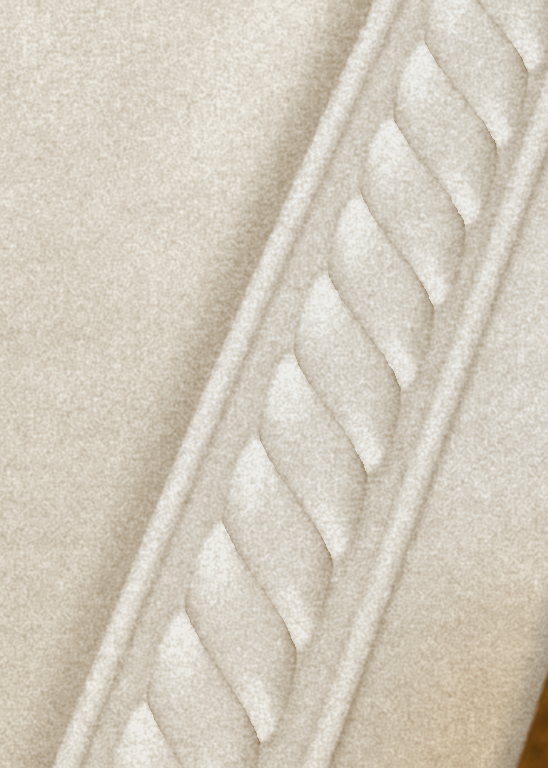
Give the GLSL for this texture, as a Shadertoy shader.

```glsl
// Cream carved carpet with a twisted rope border between two raised cords.
#define SHADE vec3(0.71, 0.66, 0.58)
#define LIGHT vec3(0.88, 0.87, 0.84)
#define WARM vec3(0.99, 0.93, 0.84)
#define FLOOR vec3(0.39, 0.24, 0.06)
#define CORD_RADIUS 0.018
#define SCALLOP 0.017
#define SEAM_BEND 0.13
#define GRAIN_SCALE 230.0
#define GRAIN_DEPTH 0.62
#define TUFT_DEPTH 0.20

vec2 hashGradient(vec2 cell) {
    vec2 h = vec2(dot(cell, vec2(127.1, 311.7)), dot(cell, vec2(269.5, 183.3)));
    return 2.0 * fract(sin(h) * 43758.5) - 1.0;
}

float gradientNoise(vec2 p) {
    vec2 i = floor(p), f = fract(p);
    vec2 w = f * f * f * (f * (f * 6.0 - 15.0) + 10.0);
    vec2 e = vec2(0.0, 1.0);
    float low = mix(dot(hashGradient(i), f), dot(hashGradient(i + e.yx), f - e.yx), w.x);
    float high = mix(dot(hashGradient(i + e.xy), f - e.xy), dot(hashGradient(i + 1.0), f - 1.0), w.x);
    return mix(low, high, w.y);
}

float fbm(vec2 p) {
    float sum = 0.0, amp = 0.5;
    for (int i = 0; i < 4; i++) {
        sum += amp * gradientNoise(p);
        p = mat2(1.6, 1.2, -1.2, 1.6) * p + 3.7;
        amp *= 0.5;
    }
    return sum;
}

float line(float d, float width) {
    return exp(-d * d / (width * width));
}

// Tone of a rounded cord lit from the left
float cordTone(float d) {
    float a = d / CORD_RADIUS;
    return 1.06 - 0.55 * smoothstep(0.0, 1.0, a) - 0.35 * smoothstep(-0.3, -1.0, a);
}

// Rope: x = tone, y = signed distance outside the scalloped outline
vec2 rope(vec2 p) {
    float u = p.x - (0.240 + 0.41 * p.y);
    float w = 0.086 - 0.012 * p.y;
    float n = clamp(u / w, -1.15, 1.15);
    float s = p.y + u * (1.05 - 0.15 * p.y) + SEAM_BEND * u * (n * n - 1.0);
    float f = fract(-1.0 + 8.1 * s + 1.15 * s * s);
    float halfWidth = 0.96 * w + SCALLOP * sqrt(max(sin(3.14159 * f), 0.0));
    float a = clamp(u / halfWidth, -1.0, 1.0);

    float tone = 0.80 - 0.30 * a * (2.0 * f - 1.0);
    tone += 0.30 * smoothstep(-0.2, -0.7, a) * smoothstep(0.1, 0.5, f);
    // Bright wedge above each seam, then the shaded turn of the strand
    float right = smoothstep(0.05, 0.6, a);
    tone += 0.22 * right * smoothstep(0.42, 0.25, f);
    tone -= 0.42 * smoothstep(0.45, 0.95, a) * smoothstep(0.22, 0.55, f);
    tone -= 0.20 * smoothstep(0.90, 1.0, abs(a));
    float seam = min(f, 1.0 - f);
    tone -= 0.42 * exp(-seam / 0.035) + 0.16 * exp(-seam / 0.11);
    return vec2(tone, abs(u) - halfWidth);
}

void mainImage(out vec4 fragColor, in vec2 fragCoord) {
    vec2 p = fragCoord / iResolution.y;
    float soft = 0.003 + 0.5 / iResolution.y;

    // Slightly ragged pile edges
    vec2 q = p + 0.0025 * vec2(gradientNoise(p * 85.0), gradientNoise(p * 85.0 + 40.0));
    float leftCord = q.x - (0.085 + 0.385 * q.y + 0.035 * q.y * q.y);
    float rightCord = q.x - (0.410 + 0.353 * q.y);

    // Left field and the hollow beside its cord
    float mottling = fbm(p * vec2(9.0, 13.0));
    float leftField = 0.73 + 0.18 * smoothstep(0.35, 1.0, p.y) + 0.30 * mottling;
    leftField += 0.16 * line(leftCord + 0.14, 0.06) * smoothstep(0.35, 1.0, p.y);
    float hollow = smoothstep(-0.095, -0.026, leftCord + 0.016 * mottling);
    leftField = mix(leftField, 0.02, hollow * mix(0.85, 1.0, p.y));

    // Channel with contact shadows around the rope
    vec2 braid = rope(q);
    float side = smoothstep(0.20, 0.28, q.x - 0.41 * q.y);
    float channel = 0.73 + 0.20 * mottling;
    channel -= mix(0.24, 0.46, side) * exp(-max(braid.y, 0.0) / 0.016);
    channel -= 0.55 * line(leftCord - CORD_RADIUS, 0.008);
    channel -= 0.25 * line(rightCord + CORD_RADIUS, 0.010);

    // Right field, darker beside the cord and toward the lower edge
    float rightField = 0.83 + 0.30 * mottling - 0.30 * smoothstep(0.45, 0.0, p.y);
    rightField -= 0.65 * line(rightCord - CORD_RADIUS, 0.009);
    rightField -= 0.14 * exp(-max(rightCord, 0.0) / 0.05);

    // Combine the surfaces from left to right
    float tone = mix(leftField, channel, smoothstep(-soft, soft, leftCord));
    tone = mix(tone, rightField, smoothstep(-soft, soft, rightCord));
    tone = mix(tone, braid.x, smoothstep(soft, -soft, braid.y));
    float cordEdge = CORD_RADIUS + 0.002;
    tone = mix(tone, cordTone(leftCord), smoothstep(cordEdge, cordEdge - 0.006, abs(leftCord)));
    tone = mix(tone, cordTone(rightCord) - 0.06, smoothstep(cordEdge, cordEdge - 0.006, abs(rightCord)));

    // Woollen grain and coarser tufts
    float grain = gradientNoise(p * GRAIN_SCALE) + 0.6 * gradientNoise(p * GRAIN_SCALE * 0.47 + 9.0);
    tone += GRAIN_DEPTH * grain + TUFT_DEPTH * gradientNoise(p * 42.0 + 5.0);
    vec3 color = mix(SHADE, LIGHT, min(tone, 1.3));

    // Warm light near the bottom and a floor beyond the carpet edge
    float edge = q.x - (0.672 + 0.32 * q.y);
    float warmth = 0.75 * smoothstep(0.45, 0.0, p.y) * smoothstep(-0.02, 0.20, rightCord);
    warmth += 0.15 * smoothstep(0.5, 0.0, p.y) + 0.22 * smoothstep(0.0, -0.1, leftCord);
    color *= mix(vec3(1.0), WARM, warmth);
    color *= 1.0 - 0.20 * smoothstep(-0.05, 0.0, edge);
    vec3 ground = FLOOR * (1.0 + 0.7 * fbm(p * 30.0));
    color = mix(color, ground, smoothstep(-0.004, 0.006, edge));
    fragColor = vec4(clamp(color, 0.0, 1.0), 1.0);
}
```
